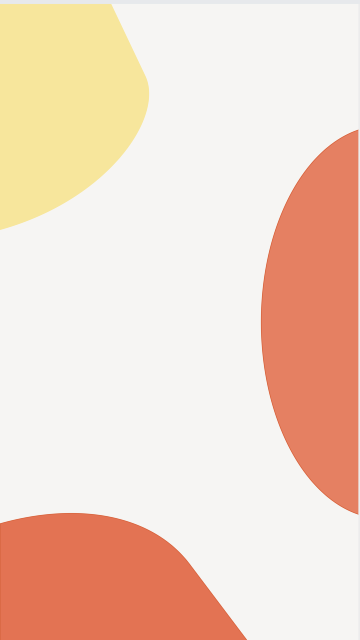
Give the GLSL for this background, as a Shadertoy shader.

```glsl
// Three flat organic shapes on warm off-white paper with a thin grey frame.
// Two blobs are bounded by a cubic curve that continues straight along its
// end tangents; the third is an ellipse. Lengths are in canvas heights.

const vec3 PAPER = vec3(0.965, 0.961, 0.953);
const vec3 TOP_BAND = vec3(0.905, 0.915, 0.925);
const vec3 SIDE_BAND = vec3(0.925, 0.925, 0.925);
const vec3 YELLOW = vec3(0.970, 0.902, 0.612);
const vec3 CORAL = vec3(0.898, 0.502, 0.384);
const vec3 TERRACOTTA = vec3(0.890, 0.451, 0.325);
const vec3 RIM = vec3(0.850, 0.400, 0.250);
const float RIM_WIDTH = 0.0013;

vec2 cubic(vec2 a, vec2 b, vec2 c, vec2 d, float t) {
    float s = 1.0 - t;
    return s * s * s * a + 3.0 * s * t * (s * b + t * c) + t * t * t * d;
}

vec2 cubicTangent(vec2 a, vec2 b, vec2 c, vec2 d, float t) {
    float s = 1.0 - t;
    return normalize(s * s * (b - a) + 2.0 * s * t * (c - b) + t * t * (d - c));
}

// Approximate signed distance to a curve rising in x; negative below it.
float curveDistance(vec2 p, vec2 a, vec2 b, vec2 c, vec2 d) {
    float low = 0.0, high = 1.0;
    for (int i = 0; i < 16; i++) {
        float mid = 0.5 * (low + high);
        if (cubic(a, b, c, d, mid).x < p.x) low = mid;
        else high = mid;
    }
    float t = 0.5 * (low + high);
    vec2 tangent = cubicTangent(a, b, c, d, t);
    return dot(p - cubic(a, b, c, d, t), vec2(-tangent.y, tangent.x));
}

// First-order signed distance to an ellipse; negative inside.
float ellipseDistance(vec2 p, vec2 radii) {
    float k = length(p / radii);
    float slope = length(p / (radii * radii));
    return k * (k - 1.0) / max(slope, 1e-4);
}

float coverage(float dist, float pixel) {
    return 1.0 - smoothstep(-0.6 * pixel, 0.6 * pixel, dist);
}

// Paint a shape whose inner border carries a thin rim.
vec3 paint(vec3 base, vec3 fill, vec3 rim, float dist, float pixel) {
    vec3 ink = mix(rim, fill, coverage(dist + RIM_WIDTH, pixel));
    return mix(base, ink, coverage(dist, pixel));
}

void mainImage(out vec4 fragColor, in vec2 fragCoord) {
    float pixel = 1.0 / iResolution.y;
    vec2 canvas = vec2(0.5625, 1.0);
    vec2 p = fragCoord / iResolution.xy * canvas;

    // Upper left blob: axes swapped so its edge is a function of height
    float yellowDist = curveDistance(p.yx,
        vec2(0.6406, 0.0), vec2(0.6875, 0.1693),
        vec2(0.8177, 0.2575), vec2(0.8815, 0.2272));

    // Lower left mound
    float moundDist = curveDistance(p,
        vec2(0.0, 0.1823), vec2(0.1198, 0.2161),
        vec2(0.2370, 0.1979), vec2(0.2969, 0.1185));
    moundDist = max(moundDist, -p.x);

    // Right ellipse, cut by the canvas edge
    float ovalDist = ellipseDistance(p - vec2(0.599, 0.4967), vec2(0.1914, 0.3073));

    vec3 color = paint(PAPER, YELLOW, YELLOW, yellowDist, pixel);
    color = paint(color, CORAL, RIM, ovalDist, pixel);
    color = paint(color, TERRACOTTA, RIM, moundDist, pixel);

    // Frame slivers on the right and top
    color = mix(color, SIDE_BAND, coverage(canvas.x - 0.0025 - p.x, pixel));
    color = mix(color, TOP_BAND, coverage(canvas.y - 0.0062 - p.y, pixel));
    fragColor = vec4(color, 1.0);
}
```
